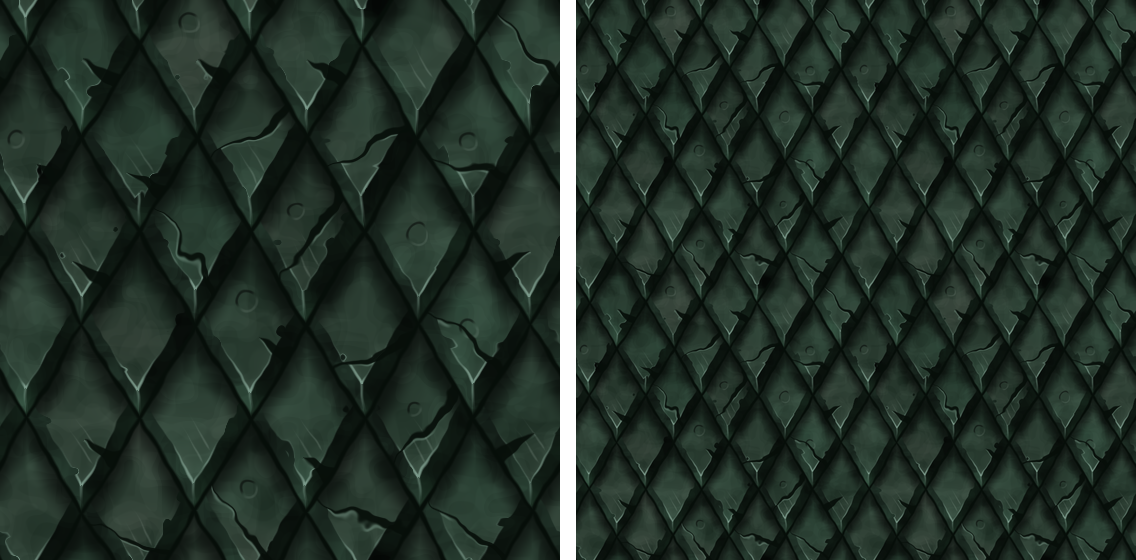
Left: one tile. Right: repeated 2 by 2.
A Shadertoy shader for this texture:

```glsl
const vec2 REPEATS = vec2(5.0, 3.0);  // scales across and down; a second set sits between
const vec2 PHASE = vec2(0.24, 0.75);  // position of a lower tip, in repeats
const float SIDE = 0.857;             // scale thickness between opposite edges
const float BEVEL_LEFT = 0.125, BEVEL_RIGHT = 0.15;
const float GAP = 0.022, RIM = 0.010, WARP = 0.014;
const float CRACKED = 0.30, NOTCHED = 0.50, PITTED = 0.40, SCRATCHED = 0.35;
const vec3 GAP_COLOR = vec3(0.025, 0.055, 0.035);
const vec3 DARK_BEVEL = vec3(0.050, 0.088, 0.064);
const vec3 LIT_BEVEL = vec3(0.125, 0.195, 0.155);
const vec3 FACE_SHADE = vec3(0.115, 0.180, 0.140);
const vec3 FACE_GREEN = vec3(0.185, 0.295, 0.235);
const vec3 FACE_GREY = vec3(0.235, 0.285, 0.245);
const vec3 EDGE_LIGHT = vec3(0.48, 0.60, 0.54);

float px;  // pixel size in scale widths

vec3 hash3(vec2 p) {
    vec3 h = fract(p.xyx * vec3(0.1031, 0.1030, 0.0973));
    h += dot(h, h.yzx + 33.33);
    return fract((h.xxy + h.yzz) * h.zyx);
}

// Value noise that wraps over the canvas, n cells per side
float noise(vec2 uv, float n) {
    vec2 i = floor(uv * n), f = fract(uv * n);
    f = f * f * (3.0 - 2.0 * f);
    vec2 a = mod(i, n) + 7.0 * n, b = mod(i + 1.0, n) + 7.0 * n;
    return mix(mix(hash3(a).x, hash3(vec2(b.x, a.y)).x, f.x),
               mix(hash3(vec2(a.x, b.y)).x, hash3(b).x, f.x), f.y);
}

float fbm(vec2 uv, float n) {
    return 0.5 * noise(uv, n) + 0.3 * noise(uv, 2.0 * n) + 0.2 * noise(uv, 4.0 * n);
}

float below(float d) { return 1.0 - smoothstep(-px, px, d); }
float stroke(float d, float w) { return below(abs(d) - w); }

// Flat, crisp-edged dabs in several sizes over a soft mottling
float paint(vec2 uv) {
    float tone = 0.55 * (fbm(uv, 9.0) - 0.5);
    for (float n = 11.0; n < 30.0; n += 6.0) {
        float dab = noise(uv + 0.012 * noise(uv, 31.0), n);
        tone += 0.15 * (smoothstep(0.60, 0.66, dab) + smoothstep(0.34, 0.40, dab) - 1.0);
    }
    return tone;
}

void mainImage(out vec4 fragColor, in vec2 fragCoord) {
    vec2 uv = fragCoord / iResolution.xy;
    px = REPEATS.x / iResolution.x;

    // Diamond lattice: f runs along the two slanted edges
    vec2 bend = vec2(fbm(uv, 12.0), fbm(uv + 0.37, 12.0)) - 0.5;
    vec2 s = (uv + WARP * bend) * REPEATS - PHASE;
    vec2 slant = vec2(s.x + s.y, s.x - s.y);
    vec2 cell = floor(slant), f = slant - cell;
    vec2 id = mod(vec2(cell.x + cell.y + 1.0, cell.x - cell.y), 2.0 * REPEATS);
    vec2 q = 0.5 * vec2(f.x + f.y - 1.0, (f.x - f.y) * REPEATS.x / REPEATS.y);
    float left = f.x * SIDE, right = (1.0 - f.y) * SIDE;
    float upper = SIDE - max(left, right);
    vec3 r1 = hash3(id + 3.0), r2 = hash3(id + 23.0), r3 = hash3(id + 47.0), r4 = hash3(id + 71.0);

    // Crack: a wobbling, tapering split
    float angle = (r1.y - 0.5) * 2.2;
    vec2 along = vec2(cos(angle), sin(angle));
    vec2 fromCrack = q - vec2(0.0, 0.35 * r1.z - 0.30);
    float split = dot(fromCrack, vec2(-along.y, along.x))
                + 0.16 * (noise(uv, 22.0) - 0.5) + 0.03 * (noise(uv, 70.0) - 0.5);
    float splitWidth = mix(0.006, 0.036, smoothstep(-0.4, 0.4, dot(fromCrack, along)));
    float hasCrack = step(r1.x, CRACKED);
    float crack = hasCrack * stroke(split, splitWidth);

    // Notch: a wedge driven in from one lower edge
    vec2 edge = r2.y < 0.7 ? vec2(left, right) : vec2(right, left);
    float taper = 1.0 - edge.y / (0.22 + 0.18 * r2.z);
    float wedge = edge.x - 0.28 - 0.28 * r3.z + 0.45 * (edge.y - 0.15) + 0.05 * (noise(uv, 50.0) - 0.5);
    float hasNotch = step(r2.x, NOTCHED) * (1.0 - hasCrack) * step(0.0, taper);
    float notch = hasNotch * stroke(wedge, 0.075 * taper);

    // Bevels, with chipped inner edges
    float inset = 0.06 * smoothstep(0.70, 0.95, noise(uv, 44.0)) + 0.014 * (noise(uv, 60.0) - 0.5)
                + 0.03 * hasCrack * below(split);
    vec2 inside = vec2(left - BEVEL_LEFT, right - BEVEL_RIGHT) - inset;
    float inner = min(inside.x, inside.y), alongRim = max(inside.x, inside.y);
    float face = below(-inner);
    float ridge = left / BEVEL_LEFT - right / BEVEL_RIGHT;
    float mottle = paint(uv);

    // Face: tinted per scale, shaded below the overlapping scales
    float tint = clamp(r4.x * 0.8 + 0.9 * (fbm(uv + 0.61, 7.0) - 0.4), 0.0, 1.0);
    float light = clamp(0.60 + 0.9 * mottle + 0.25 * (r4.y - 0.5) - 0.22 * q.y, 0.0, 1.25);
    vec3 faceColor = mix(FACE_SHADE, mix(FACE_GREEN, FACE_GREY, tint), light);
    faceColor *= mix(0.42, 1.0, smoothstep(0.0, 0.24, upper + 0.05 * mottle));

    // Pit: a shallow ring, dark above and light below
    vec2 fromPit = q - vec2(0.2, 0.3) * (r3.xy - 0.5) - vec2(0.0, 0.08);
    float ring = stroke(length(fromPit) - 0.05 - 0.05 * r4.z - 0.03 * (noise(uv, 40.0) - 0.5), 0.011);
    float facing = dot(normalize(fromPit + 1e-4), vec2(0.6, -0.8));
    ring *= step(r3.x, PITTED);
    faceColor *= 1.0 - 0.5 * ring * smoothstep(-0.2, 0.5, -facing);
    faceColor += 0.07 * ring * smoothstep(0.1, 0.8, facing);

    // Scratches parallel to the left edge
    float span = smoothstep(0.16, 0.22, right) * (1.0 - smoothstep(0.25, 0.55, right));
    for (float at = 0.28; at < 0.45; at += 0.11)
        faceColor += 0.10 * step(r4.z, SCRATCHED) * span * stroke(left - at, 0.008 * span);

    // Combine face and bevels
    vec3 litSide = LIT_BEVEL * (0.82 + 0.8 * mottle + 0.35 * r3.z) * mix(1.12, 0.7, smoothstep(0.1, 0.75, right));
    vec3 darkSide = DARK_BEVEL * (0.75 + 0.8 * mottle + 0.5 * r2.z) * mix(1.5, 0.9, smoothstep(0.05, 0.3, left));
    vec3 color = mix(mix(litSide, darkSide, smoothstep(-0.04, 0.04, ridge)), faceColor, face);

    // Worn light on the inner edges, strongest at the tip
    float fade = (1.0 - smoothstep(0.0, 0.58, alongRim)) * mix(0.35, 1.0, smoothstep(0.25, 0.65, noise(uv, 27.0)));
    float rim = stroke(inner, RIM * (0.35 + 0.8 * fade)) * step(0.0, alongRim);
    float spine = stroke(ridge * 0.06, 0.008) * (1.0 - face) * smoothstep(GAP, BEVEL_LEFT, left);
    float glow = exp(-abs(inner) / 0.035) * face;
    color = mix(color, EDGE_LIGHT, min((0.85 * rim + 0.16 * glow) * fade + 0.55 * spine, 1.0));

    // Damage: dark openings with a lit lower lip
    float lip = hasCrack * stroke(split + splitWidth + 0.012, 0.009)
              + hasNotch * stroke(wedge + 0.075 * taper + 0.008, 0.008);
    color = mix(color, EDGE_LIGHT, 0.45 * lip * face * smoothstep(0.25, 0.7, noise(uv, 33.0)));
    color = mix(color, GAP_COLOR, 0.92 * max(crack, notch));

    // Gaps between the scales
    float gap = min(min(left, right), upper + 0.5 * GAP) + 0.012 * (noise(uv, 36.0) - 0.5);
    color = mix(GAP_COLOR, color, smoothstep(0.5 * GAP, 1.7 * GAP, gap));
    fragColor = vec4(color, 1.0);
}
```
